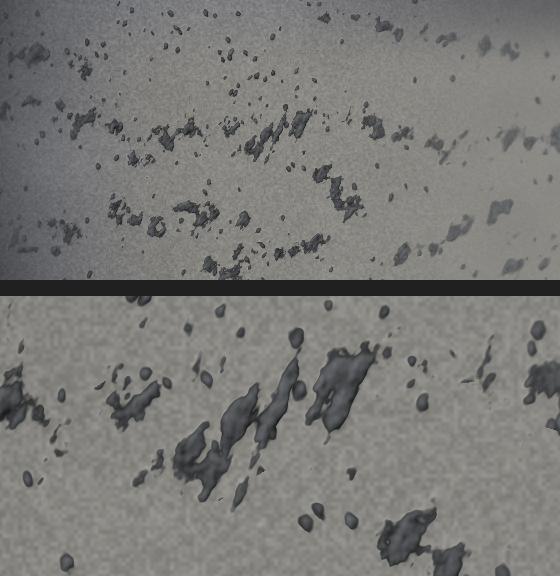
Top: the whole. Bottom: its middle third, enlarged.
This texture is drawn by a WebGL 1 fragment shader. Its source:

```glsl
precision highp float;
uniform vec2 u_resolution;

float hash(vec2 p) {
  vec3 a = fract(vec3(p.xyx) * 0.1031);
  a += dot(a, a.yzx + 33.33);
  return fract((a.x + a.y) * a.z);
}

float noise(vec2 p) {
  vec2 i = floor(p), f = fract(p);
  f = f * f * (3.0 - 2.0 * f);
  return mix(mix(hash(i), hash(i + vec2(1, 0)), f.x),
             mix(hash(i + vec2(0, 1)), hash(i + vec2(1, 1)), f.x), f.y);
}

// Octaves fade by the detail factor where the surface is out of focus
float fbm(vec2 p, float detail) {
  float sum = 0.0, amp = 0.5, total = 0.0;
  for (int i = 0; i < 4; i++) {
    sum += amp * noise(p);
    total += amp;
    amp *= detail;
    p = mat2(0.8, 0.6, -0.6, 0.8) * p * 2.03 + 17.0;
  }
  return sum / total;
}

// Soft band along a segment
float band(vec2 p, vec2 a, vec2 b, float width) {
  vec2 ab = b - a;
  float d = length(p - a - ab * clamp(dot(p - a, ab) / dot(ab, ab), 0.0, 1.0));
  return exp(-d * d / (width * width));
}

// Where the coating is worn away
float wear(vec2 p) {
  p += 0.05 * (vec2(noise(p * 7.0), noise(p * 7.0 + 40.0)) - 0.5);
  float m = band(p, vec2(0.0, 0.60), vec2(0.45, 0.55), 0.09) * 0.85;
  m = max(m, band(p, vec2(0.5, 0.49), vec2(0.85, 0.54), 0.085) * 0.95);
  m = max(m, band(p, vec2(0.91, 0.46), vec2(1.08, 0.57), 0.075) * 1.15);
  m = max(m, band(p, vec2(1.2, 0.58), vec2(1.62, 0.48), 0.045) * 0.9);
  m = max(m, band(p, vec2(1.6, 0.48), vec2(2.0, 0.51), 0.055) * 0.95);
  m = max(m, band(p, vec2(1.12, 0.97), vec2(1.45, 0.88), 0.04) * 0.9);
  m = max(m, band(p, vec2(1.55, 0.87), vec2(1.88, 0.81), 0.04) * 0.85);
  m = max(m, band(p, vec2(0.42, 0.23), vec2(0.95, 0.24), 0.065) * 0.85);
  m = max(m, band(p, vec2(0.7, 0.04), vec2(1.14, 0.12), 0.06) * 0.95);
  m = max(m, band(p, vec2(1.08, 0.42), vec2(1.27, 0.28), 0.065) * 0.9);
  m = max(m, band(p, vec2(1.34, 0.03), vec2(1.82, 0.26), 0.045) * 0.85);
  m = max(m, band(p, vec2(1.76, 0.03), vec2(2.0, 0.12), 0.07) * 0.9);
  m = max(m, band(p, vec2(0.0, 0.2), vec2(0.28, 0.15), 0.08) * 0.75);
  return max(m, band(p, vec2(0.02, 0.82), vec2(0.28, 0.76), 0.05) * 0.8);
}

// Small scattered pits, positive inside
float specks(vec2 p, float cells, float density) {
  vec2 g = p * cells, id = floor(g);
  float best = -1.0;
  for (int y = -1; y <= 1; y++) {
    for (int x = -1; x <= 1; x++) {
      vec2 c = id + vec2(x, y);
      vec2 d = g - c - vec2(hash(c + 3.1), hash(c + 9.7));
      d.x -= d.y * (hash(c + 5.3) - 0.4);
      float r = mix(0.12, 0.32, hash(c + 21.0));
      float dent = r - length(d * vec2(1.15, 0.8)) + 0.2 * (noise(g * 4.0) - 0.5);
      best = max(best, mix(-1.0, dent, step(hash(c + 14.0), density)));
    }
  }
  return best;
}

// Depth of the chipped layer, positive where the coating is gone
float chips(vec2 p, float worn, float detail, float scatter) {
  vec2 lean = vec2(p.x - 0.35 * p.y, p.y * 0.75);
  float f = fbm(lean * 25.0, detail) - mix(0.88, 0.49, worn);
  float streaked = band(p, vec2(0.91, 0.45), vec2(1.06, 0.57), 0.07);
  float bend = 0.025 * noise(p * 9.0);
  f += 0.11 * streaked * sin((p.x - 0.42 * p.y + bend) * 170.0);
  return max(f, 0.55 * specks(p, 30.0, scatter));
}

void main() {
  vec2 uv = gl_FragCoord.xy / u_resolution;
  vec2 p = uv * vec2(2.0, 1.0);
  float blur = max(smoothstep(1.1, 1.9, p.x), 0.6 * smoothstep(0.45, 0.0, p.x));
  float detail = mix(0.6, 0.35, blur);

  // Coating tone with shaded left side and upper right corner
  float tone = 0.53 - 0.18 * exp(-p.x * 3.6);
  tone -= 0.15 * smoothstep(0.72, 1.05, uv.y) * smoothstep(0.5, 2.0, p.x);
  tone -= 0.05 * smoothstep(0.9, 0.0, p.x) * abs(uv.y * 2.0 - 1.0);
  tone += 0.035 * (fbm(p * 5.0, 0.5) - 0.5);
  float warmth = smoothstep(0.0, 0.7, p.x) * smoothstep(1.15, 0.7, uv.y);
  vec3 coating = tone * mix(vec3(0.98, 0.99, 1.04), vec3(1.01, 1.0, 0.965), warmth);

  // Fine sandy grain
  float grain = noise(p * 210.0) + 0.6 * noise(p * 110.0 + 7.0) - 0.8;
  coating += grain * mix(0.085, 0.025, blur);

  // Chips and their relief, lit from the upper left
  float worn = wear(p);
  float scatter = 0.03 + 0.25 * worn * (1.0 - 0.5 * blur);
  scatter += 0.28 * band(p, vec2(0.5, 0.94), vec2(1.0, 0.7), 0.12);
  scatter += 0.15 * band(p, vec2(0.1, 0.9), vec2(0.5, 0.7), 0.1);
  float depth = chips(p, worn, detail, scatter);
  float uphill = chips(p + vec2(-0.004, 0.006), worn, detail, scatter);
  float soft = mix(0.03, 0.11, blur);
  float cover = smoothstep(-soft, soft, depth);
  float slope = clamp((depth - uphill) * 5.0, -1.0, 1.0) * (1.0 - 0.7 * blur);
  float rim = smoothstep(0.14, 0.0, abs(depth));

  float shade = mix(0.29, 0.35, blur) + 0.18 * (fbm(p * 48.0, 0.6) - 0.5);
  shade -= 0.06 * smoothstep(0.5, 0.0, p.x);
  shade -= 0.09 * rim * (1.0 - blur);
  vec3 pit = (shade + 0.10 * slope) * vec3(0.97, 1.0, 1.04);
  coating += 0.07 * rim * slope;

  gl_FragColor = vec4(mix(coating, pit, cover * mix(0.96, 0.8, blur)), 1.0);
}
```
